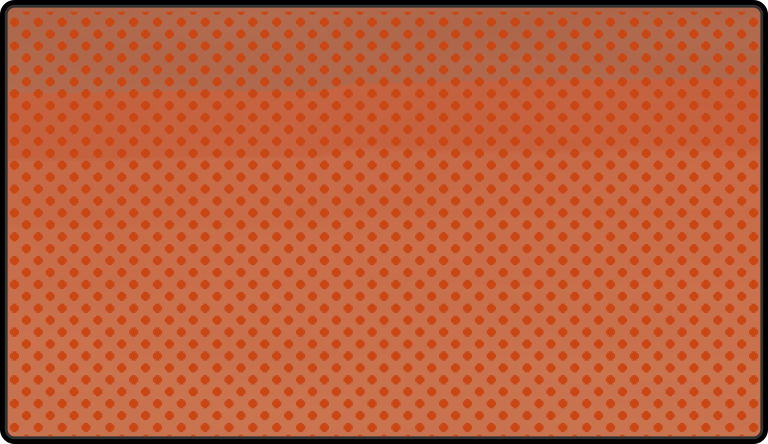
Give the GLSL for this pattern, as a Shadertoy shader.

```glsl
const vec3 PAPER = vec3(1.0);
const vec3 OUTLINE = vec3(0.0);
const vec3 INNER_LINE = vec3(0.20, 0.19, 0.19);
const vec3 DOT = vec3(0.79, 0.28, 0.08);
const vec3 TOP_BAND = vec3(0.69, 0.41, 0.30);
const vec3 RUST = vec3(0.772, 0.385, 0.25);
const vec3 CLAY = vec3(0.79, 0.45, 0.31);

// Half of the spacing between neighbours in one row, in canvas heights
const float PITCH = 0.02685;

float boxDistance(vec2 p, vec2 halfSize) {
    vec2 d = abs(p) - halfSize;
    return length(max(d, 0.0)) + min(max(d.x, d.y), 0.0);
}

// Coverage of the region where distance is negative
float coverage(float distance, float pixel) {
    return clamp(0.5 - distance / pixel, 0.0, 1.0);
}

vec2 randomGradient(vec2 cell) {
    float h = fract(sin(dot(cell, vec2(127.1, 311.7))) * 43758.5);
    return vec2(cos(6.2832 * h), sin(6.2832 * h));
}

float gradientNoise(vec2 p) {
    vec2 i = floor(p), f = fract(p);
    vec2 u = f * f * (3.0 - 2.0 * f);
    vec2 e = vec2(1.0, 0.0);
    float a = dot(randomGradient(i), f);
    float b = dot(randomGradient(i + e.xy), f - e.xy);
    float c = dot(randomGradient(i + e.yx), f - e.yx);
    float d = dot(randomGradient(i + e.xx), f - e.xx);
    return mix(mix(a, b, u.x), mix(c, d, u.x), u.y);
}

// Stepped cross: two bars with a square filling the inner corners
float crossDistance(vec2 p) {
    float bars = min(boxDistance(p, vec2(0.386, 0.16)), boxDistance(p, vec2(0.16, 0.386)));
    return min(bars, boxDistance(p, vec2(0.277)));
}

// Two interleaved square lattices make the staggered rows
float staggeredCrosses(vec2 q) {
    vec2 shifted = q - 1.0;
    float even = crossDistance(q - 2.0 * round(q * 0.5));
    float odd = crossDistance(shifted - 2.0 * round(shifted * 0.5));
    return min(even, odd);
}

// Faint horizontal bands with uneven edges, lighter towards the bottom
vec3 bandedGround(vec2 p, float pixel) {
    vec3 colour = TOP_BAND + 0.02 * gradientNoise(p * vec2(1.5, 9.0));
    float tilt = mix(-0.009, 0.009, smoothstep(-0.16, -0.06, p.x));
    for (int i = 0; i < 5; i++) {
        float band = float(i);
        float wobble = 0.012 * gradientNoise(vec2(p.x * 2.0, 3.7 * band + 0.4));
        float edge = 0.306 - 0.153 * band + tilt + wobble;
        float softness = pixel + 0.006 * band;
        float below = 1.0 - smoothstep(edge - softness, edge + softness, p.y);
        colour = mix(colour, mix(RUST, CLAY, sqrt(band / 4.0)), below);
    }
    return colour + 0.012 * gradientNoise(p * vec2(2.0, 7.0) + 5.0);
}

void mainImage(out vec4 fragColor, in vec2 fragCoord) {
    float pixel = 1.0 / iResolution.y;
    vec2 p = (fragCoord - 0.5 * iResolution.xy) * pixel;
    vec2 halfCanvas = 0.5 * iResolution.xy * pixel;

    // Ground and crosses
    vec3 colour = bandedGround(p, pixel);
    vec2 lattice = p / PITCH + vec2(0.0, 0.237);
    float dots = coverage(staggeredCrosses(lattice) * PITCH, pixel);
    dots *= coverage(p.y - 0.4735, pixel) * coverage(-0.483 - p.y, pixel);
    colour = mix(colour, DOT, dots);

    // Rounded frame, from the inside out
    float radius = 0.033;
    float frame = boxDistance(p, halfCanvas - radius) - radius;
    colour = mix(INNER_LINE, colour, coverage(frame + 0.0172, pixel));
    colour = mix(OUTLINE, colour, coverage(frame + 0.0108, pixel));
    colour = mix(PAPER, colour, coverage(frame, pixel));
    fragColor = vec4(colour, 1.0);
}
```
